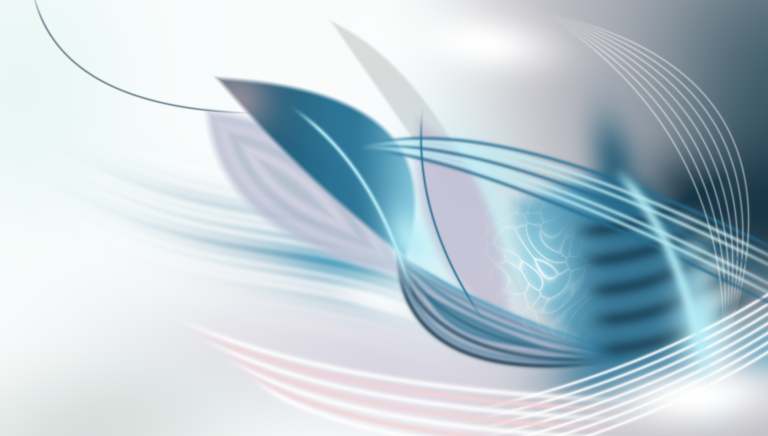
Write a WebGL 1 fragment shader that draws this background.

```glsl
precision highp float;
// Glassy petals and light trails on a pale backdrop that darkens to the right.
// Petals fill the space between two quadratic curves, trails are strokes along
// curves, hazes are turned Gaussians, and the sparkle is a cellular web.
uniform vec2 u_resolution;

const vec3 WHITE = vec3(1), NAVY = vec3(.06,.18,.25), BLUE = vec3(.13,.43,.57);
const vec3 SKY = vec3(.33,.64,.76), ICE = vec3(.72,.93,.97), SLATE = vec3(.27,.38,.43);
const vec3 LILAC = vec3(.77,.74,.82), ROSE = vec3(.95,.83,.84);

void tint(inout vec3 col, vec3 ink, float amount) { col = mix(col, ink, amount); }

// Gaussian spot: center in xy, radii in zw
float haze(vec2 p, vec4 spot, float angle) {
  float c = cos(angle), s = sin(angle);
  vec2 q = p - spot.xy;
  q = vec2(c*q.x + s*q.y, c*q.y - s*q.x) / spot.zw;
  return exp(-dot(q, q));
}

// Nearest point on a quadratic curve: signed side, distance, parameter
vec3 curve(vec2 p, vec4 ends, vec2 bend) {
  vec2 a = ends.xy, chord = ends.zw - a, u = bend - a, w = chord - 2.*u, v, d;
  float t = clamp(dot(p - a, chord) / dot(chord, chord), 0., 1.);
  for (int i = 0; i < 7; i++) {
    v = p - a - t*(2.*u + w*t);
    d = u + w*t;
    t = clamp(t + .35*dot(v, d) / dot(d, d), 0., 1.);
  }
  d = normalize(d);
  return vec3(d.x*v.y - d.y*v.x, length(v), t);
}

// Soft stroke, tapered at both ends
float trail(vec2 p, vec4 ends, vec2 bend, float width) {
  vec3 k = curve(p, ends, bend);
  float e = k.y / width;
  return exp(-e*e) * smoothstep(0., .2, k.z) * smoothstep(1., .8, k.z);
}

// Depth inside a petal: bends holds the upper, then the lower control point
float petal(vec2 p, vec4 ends, vec4 bends) {
  return min(curve(p, ends, bends.zw).x, -curve(p, ends, bends.xy).x);
}

float fill(float depth, float soft) { return smoothstep(-soft, soft, depth); }

// Layered sines for brushed streaks
float fibres(float s) {
  return .5 + .25*sin(s*61.) + .15*sin(s*137. + 1.) + .1*sin(s*291. + 2.);
}

// Gap between the two nearest cell centers
float cellGap(vec2 p) {
  float near = 9., next = 9.;
  for (int y = -1; y <= 1; y++) for (int x = -1; x <= 1; x++) {
    vec2 cell = floor(p) + vec2(x, y);
    vec2 jitter = fract(sin(cell*mat2(127.1, 311.7, 269.5, 183.3))*4375.5);
    float d = length(cell + jitter - p);
    next = min(next, max(near, d));
    near = min(near, d);
  }
  return next - near;
}

vec3 backdrop(vec2 p) {
  vec3 col = vec3(.98,.99,.99);
  tint(col, vec3(.91,.97,.96), haze(p, vec4(.05,.8,.25,.3), 0.));
  tint(col, vec3(.81,.85,.84), .8*haze(p, vec4(.2,0,.4,.18), .3));
  tint(col, LILAC, .6*haze(p, vec4(.95,.14,.5,.13), -.2));
  tint(col, vec3(.74,.73,.76), .9*smoothstep(.95, 1.45, p.x + .1*p.y));
  tint(col, SLATE, haze(p, vec4(1.82,.8,.34,.4), .3));
  tint(col, NAVY, .9*haze(p, vec4(1.76,.52,.17,.2), 0.));
  tint(col, WHITE, haze(p, vec4(1.1,.9,.16,.06), -.1));
  return col;
}

void leftPetals(inout vec3 col, vec2 p) {
  float grain = fibres(p.y + .36*p.x + .04*sin(p.x*5.));
  tint(col, vec3(.62,.74,.8), grain*haze(p, vec4(.65,.42,.32,.085), -.36));
  tint(col, SKY, grain*haze(p, vec4(.76,.39,.14,.05), -.4));
  float wing = petal(p, vec4(.475,.745,.93,.37), vec4(.78,.72,.5,.45));
  tint(col, mix(vec3(.43,.56,.63), LILAC*1.1, fibres(wing*.6)), .75*fill(wing, .012));
  float leaf = petal(p, vec4(.5,.82,.93,.41), vec4(1.05,.79,.675,.61));
  vec3 ink = mix(BLUE*.8, BLUE, smoothstep(.6, .8, p.x));
  tint(ink, SKY, smoothstep(.8, .96, p.x));
  tint(ink, LILAC*.7, haze(p, vec4(.54,.77,.08,.08), 0.));
  tint(col, ink, .95*fill(leaf, .008));
  tint(col, WHITE, .8*haze(p, vec4(.87,.31,.1,.025), -.3));
}

void middlePetals(inout vec3 col, vec2 p) {
  float blade = petal(p, vec4(.76,.95,1.2,.32), vec4(1.02,.83,.92,.72));
  tint(col, vec3(.75), .55*fill(blade, .006));
  tint(col, ICE, .8*haze(p, vec4(1.06,.5,.13,.2), .3));
  float veil = petal(p, vec4(.96,.72,1.17,.25), vec4(1.15,.62,.93,.4));
  tint(col, LILAC, .85*fill(veil, .02));
  vec4 rim = vec4(.91,.42,1.47,.18), bends = vec4(1.1,.28,.93,.09);
  float bowl = petal(p, rim, bends);
  tint(col, mix(BLUE, LILAC, fibres(bowl*1.3 + .1)), .85*fill(bowl, .006));
  for (int i = 0; i < 5; i++) {
    float k = float(i) / 4.;
    tint(col, mix(NAVY, SKY, k), .7*trail(p, rim, mix(bends.zw, bends.xy, k), .006));
  }
}

void rightMass(inout vec3 col, vec2 p) {
  float mass = petal(p, vec4(1.19,.53,1.62,.13), vec4(1.62,.77,1.2,.12));
  tint(col, mix(SKY, BLUE, smoothstep(1.22, 1.42, p.x)), .85*fill(mass, .035));
  tint(col, BLUE*.8, .8*haze(p, vec4(1.41,.62,.05,.11), .2));
  tint(col, NAVY, .9*haze(p, vec4(1.61,.54,.12,.08), -.5));
  tint(col, BLUE, .9*haze(p, vec4(1.4,.14,.13,.06), .1));
  for (int i = 0; i < 5; i++) {
    vec2 q = p + vec2(-.012,.068)*float(i);
    tint(col, NAVY, .6*trail(q, vec4(1.3,.47,1.7,.62), vec2(1.5,.46), .018));
  }
  tint(col, SKY, .7*haze(p, vec4(1.75,.2,.08,.07), 0.));
}

void lights(inout vec3 col, vec2 p) {
  float web = exp(-7.*cellGap(p*17. + sin(p.yx*31.)));
  float flower = haze(p, vec4(1.23,.39,.07,.11), .4);
  tint(col, mix(ICE, WHITE, web), flower*mix(.55, 1., web));
  tint(col, ICE, .9*haze(p, vec4(.94,.45,.04,.07), .4));
  tint(col, ICE, .95*haze(p, vec4(1.61,.25,.06,.15), .1));
  tint(col, WHITE, haze(p, vec4(1.6,.09,.2,.07), .1));
  // Fans of arches, rays, orbits and sweeps
  for (int i = 0; i < 7; i++) {
    float k = float(i);
    vec2 q = p + vec2(0, .022*k);
    float arch = trail(q, vec4(.82,.66 + .022*k,1.95,.34), vec2(1.15,.77), .005);
    tint(col, mix(BLUE, ICE, step(1., mod(k, 3.))), .7*arch);
    tint(col, WHITE, .85*trail(q, vec4(1.9,.42,1.05,.05), vec2(1.56,.16), .004));
    vec2 bow = vec2(1.88 - .035*k, .83 - .022*k);
    tint(col, WHITE, .4*trail(p, vec4(1.25,.97,1.66,.2), bow, .0025));
    float sweep = trail(q, vec4(.38 + .03*k,.28,1.5,.08), vec2(.75,.1), .007);
    tint(col, mix(WHITE, ROSE, mod(k, 2.)), .8*sweep);
  }
  tint(col, ICE, .8*trail(p, vec4(1.4,.62,1.63,.1), vec2(1.56,.48), .014));
  tint(col, ICE, .9*trail(p, vec4(.66,.76,.95,.3), vec2(.87,.62), .005));
  tint(col, BLUE, .8*trail(p, vec4(.97,.76,1.12,.25), vec2(.94,.5), .003));
  tint(col, SLATE, .7*trail(p, vec4(.07,1.05,.62,.74), vec2(.11,.74), .0025));
}

void main() {
  vec2 p = gl_FragCoord.xy / u_resolution.y;
  vec3 col = backdrop(p);
  leftPetals(col, p);
  middlePetals(col, p);
  rightMass(col, p);
  lights(col, p);
  gl_FragColor = vec4(col, 1);
}
```
